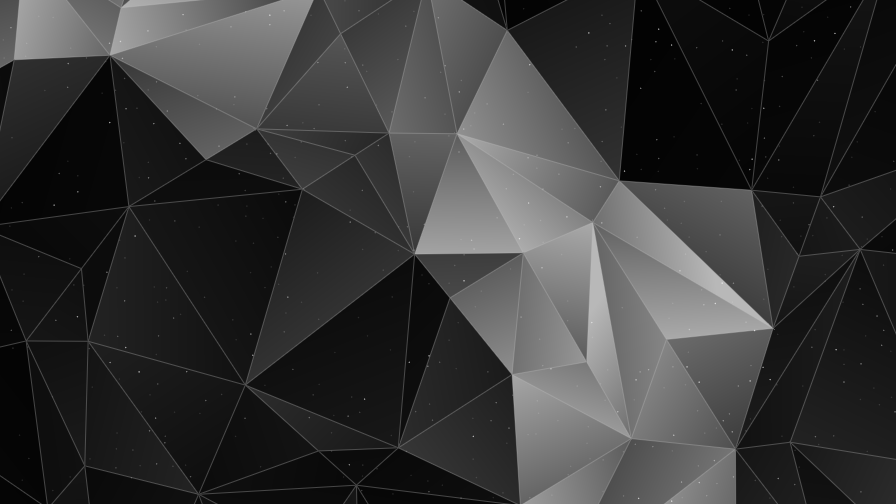
This background is drawn by a Shadertoy shader. Its source:

```glsl
// Dark low-poly mesh with a bright diagonal band, hairline edges and fine dust.
#define CELL 0.235        // mesh cell width, in canvas heights
#define STRETCH 1.18      // cell height over width
#define JITTER 0.82       // vertex scatter inside a cell
#define TILT 0.07         // lattice rotation, radians
#define SPLIT_CHANCE 0.3  // share of cells cut into four triangles
#define BAND_TONE 0.46
#define SHADE_SLOPE 0.5   // strength of the gradient inside a facet
#define LINE_HALF 0.0010
#define LINE_ALPHA 0.33
#define DUST_CELL 0.032
#define DUST_RADIUS 0.0013

vec2 hash22(vec2 p) {
    vec3 h = fract(vec3(p.xyx) * vec3(0.1031, 0.1030, 0.0973));
    h += dot(h, h.yzx + 33.33);
    return fract((h.xx + h.yz) * h.zy);
}

float cross2(vec2 a, vec2 b) { return a.x * b.y - a.y * b.x; }

float segmentDist(vec2 p, vec2 a, vec2 b) {
    vec2 ab = b - a;
    return length(p - a - ab * clamp(dot(p - a, ab) / dot(ab, ab), 0.0, 1.0));
}

float glow(vec2 p, vec2 center, float radius) {
    vec2 d = (p - center) / radius;
    return exp(-dot(d, d));
}

// Facet brightness: lit band over near-black ground with grey patches.
float facetTone(vec2 p, vec2 rnd) {
    float d = segmentDist(p, vec2(-0.1, 1.05), vec2(0.88, 0.87));
    d = min(d, segmentDist(p, vec2(0.88, 0.87), vec2(1.2, 0.42)));
    d = min(d, segmentDist(p, vec2(1.2, 0.42), vec2(1.22, -0.1)) - 0.05);
    float band = 1.0 - smoothstep(0.1, 0.31, d);
    band *= 1.0 - 0.5 * glow(p, vec2(0.7, 0.87), 0.16);
    float lift = 0.08 * glow(p, vec2(1.2, 0.2), 0.3)
               + 0.08 * glow(p, vec2(0.1, 1.0), 0.3);
    float patches = glow(p, vec2(0.42, 0.2), 0.3)
                  + glow(p, vec2(0.65, 0.62), 0.2)
                  + 0.7 * glow(p, vec2(1.6, 0.45), 0.22)
                  + 0.9 * glow(p, vec2(1.7, 0.08), 0.22);
    float ground = 0.014 + 0.055 * rnd.x * rnd.x
                 + 0.16 * min(patches, 1.0) * (0.25 + 0.85 * rnd.y);
    float lit = BAND_TONE * (0.62 + 0.65 * rnd.x) + lift;
    return mix(ground, lit, band);
}

// Adds one triangle; sum holds (weighted tone, weight, line mask).
void addFacet(vec2 q, vec2 a, vec2 b, vec2 c, vec2 seed, mat2 tilt,
              float px, inout vec3 sum) {
    float side = sign(cross2(b - a, c - a));
    float inside = side * cross2(b - a, q - a) / length(b - a);
    inside = min(inside, side * cross2(c - b, q - b) / length(c - b));
    inside = min(inside, side * cross2(a - c, q - c) / length(a - c));
    inside *= CELL;
    float weight = clamp(0.5 + inside / px, 0.0, 1.0);
    if (weight <= 0.0) return;

    vec2 center = (a + b + c) / 3.0;
    vec2 rnd = hash22(seed * 7.31 + 51.7);
    float angle = 6.2832 * hash22(seed * 3.17 + 11.3).x;
    float slope = dot(q - center, vec2(cos(angle), sin(angle)));
    float tone = facetTone(center * tilt * CELL, rnd);
    tone = min(tone * max(0.0, 1.0 + SHADE_SLOPE * slope), 0.72);
    float edge = clamp((LINE_HALF + 0.5 * px - abs(inside)) / px, 0.0, 1.0);
    sum = vec3(sum.xy + vec2(tone, 1.0) * weight, max(sum.z, edge));
}

vec2 meshVertex(vec2 id) {
    return (id + JITTER * (hash22(id + 40.0) - 0.5)) * vec2(1.0, STRETCH);
}

vec3 mesh(vec2 p, float px) {
    float cs = cos(TILT), sn = sin(TILT);
    mat2 tilt = mat2(cs, sn, -sn, cs);
    vec2 q = tilt * p / CELL;
    vec2 home = floor(q / vec2(1.0, STRETCH));
    vec3 sum = vec3(0.0);
    for (int j = -1; j <= 1; j++)
    for (int i = -1; i <= 1; i++) {
        vec2 id = home + vec2(i, j);
        vec2 a = meshVertex(id), b = meshVertex(id + vec2(1, 0));
        vec2 c = meshVertex(id + 1.0), d = meshVertex(id + vec2(0, 1));
        // Cut along the diagonal that gives the better balanced halves.
        float cutAC = min(cross2(b - a, c - a), cross2(c - a, d - a));
        float cutBD = min(cross2(c - b, d - b), cross2(d - b, a - b));
        if (cutBD > cutAC) { vec2 t = a; a = b; b = c; c = d; d = t; }
        if (hash22(id + 90.5).x < SPLIT_CHANCE) {
            vec2 m = mix(a, c, 0.3 + 0.4 * hash22(id + 70.2).y);
            addFacet(q, a, b, m, id, tilt, px, sum);
            addFacet(q, b, c, m, id + 0.23, tilt, px, sum);
            addFacet(q, c, d, m, id + 0.47, tilt, px, sum);
            addFacet(q, d, a, m, id + 0.71, tilt, px, sum);
        } else {
            addFacet(q, a, b, c, id, tilt, px, sum);
            addFacet(q, a, c, d, id + 0.47, tilt, px, sum);
        }
    }
    return sum;
}

// Sparse specks, most of them faint.
float dust(vec2 p, float px) {
    vec2 id = floor(p / DUST_CELL);
    vec2 center = (id + 0.15 + 0.7 * hash22(id + 5.0)) * DUST_CELL;
    vec2 rnd = hash22(id + 130.0);
    float spot = clamp((DUST_RADIUS + 0.5 * px - length(p - center)) / px, 0.0, 1.0);
    return spot * step(rnd.x, 0.3) * (0.12 + 0.6 * pow(rnd.y, 4.0));
}

void mainImage(out vec4 fragColor, in vec2 fragCoord) {
    float px = 1.0 / iResolution.y;
    vec2 p = fragCoord * px;
    vec3 sum = mesh(p, px);
    float tone = sum.x / max(sum.y, 0.001);
    tone = mix(tone, max(0.75, tone), LINE_ALPHA * sum.z);
    tone += dust(p, px) * (1.0 - tone);
    fragColor = vec4(vec3(clamp(tone, 0.0, 1.0)), 1.0);
}
```
